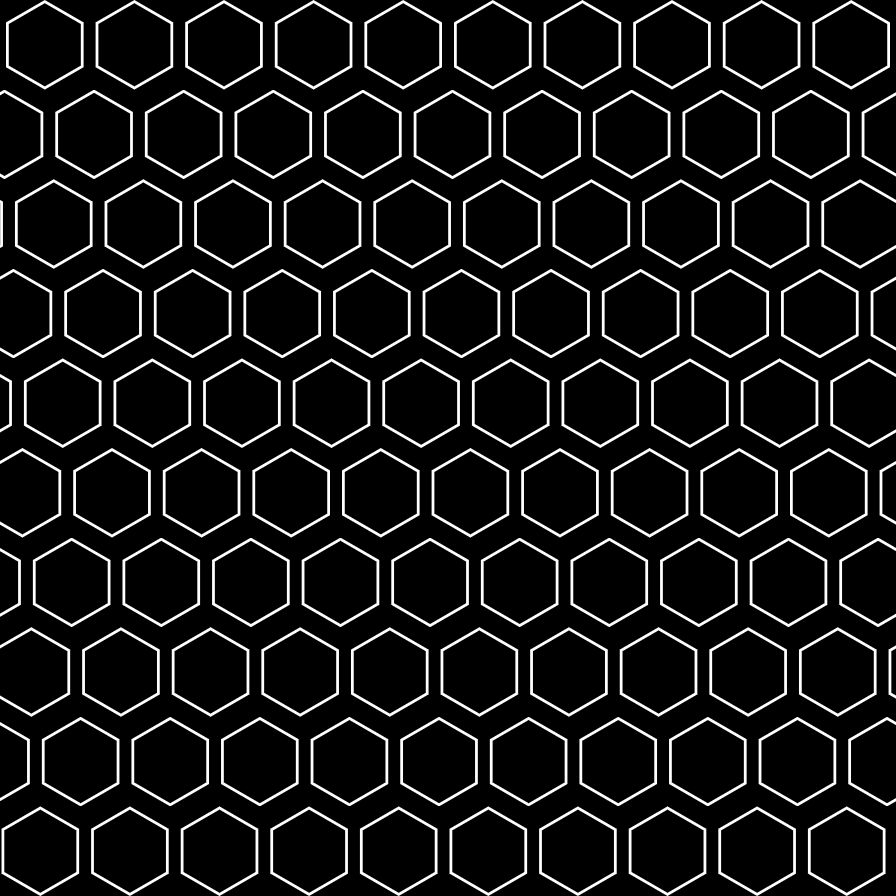
Reproduce this pattern procedurally as a WebGL 2 fragment shader.

```glsl
#version 300 es
precision highp float;

#define REPEATS 10.0
#define ROW_SHIFT 0.55
#define OUTER_APOTHEM 0.433
#define LINE_WIDTH 0.031
#define BACKGROUND vec3(0.0)
#define LINE_COLOR vec3(1.0)

uniform vec2 u_resolution;
out vec4 fragColor;

// Signed distance to the sides of a pointy-top hexagon, with sharp corners.
float hexagonDistance(vec2 p, float apothem) {
    p = abs(p);
    return max(p.x, dot(p, vec2(0.5, 0.8660254))) - apothem;
}

void main() {
    // Square cells; each row slides right relative to the row above.
    vec2 grid = gl_FragCoord.xy / u_resolution.y * REPEATS;
    float rowFromTop = REPEATS - 1.0 - floor(grid.y);
    grid.x -= ROW_SHIFT * rowFromTop;
    vec2 cell = fract(grid) - 0.5;

    // Outline just inside the hexagon's edge, smoothed over one pixel.
    float pixel = REPEATS / u_resolution.y;
    float outer = hexagonDistance(cell, OUTER_APOTHEM);
    float outline = abs(outer + 0.5 * LINE_WIDTH) - 0.5 * LINE_WIDTH;
    float coverage = clamp(0.5 - outline / pixel, 0.0, 1.0);

    fragColor = vec4(mix(BACKGROUND, LINE_COLOR, coverage), 1.0);
}
```
